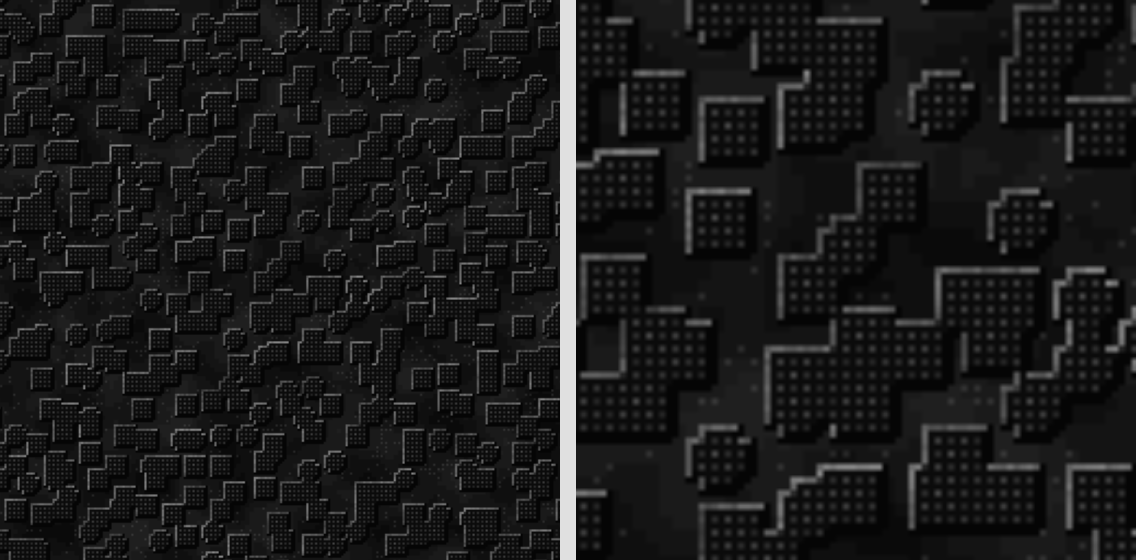
Left, the full canvas; right, a detail of the centre.
A WebGL 2 fragment shader for this texture:

```glsl
#version 300 es
precision highp float;

uniform vec2 u_resolution;
out vec4 fragColor;

const float TEXELS = 256.0;       // texels across the canvas
const float STEP = 2.0;           // texels per stair step
const float PITCH = 6.0;          // steps between stud sites
const float JITTER = 5.0;         // possible stud offsets per axis
const float STUD_RADIUS = 2.0;    // half width of a stud, in steps
const float STUD_CHANCE = 0.86;
const float CUT_CHANCE = 0.3;     // studs with clipped corners
const float SHARPNESS = 1.4;      // texel edge steepness
const float SHADOW = 0.02;
const float STUD_BASE = 0.045;
const float DOT_GAIN = 0.22;
const float RIM_LOW = 0.2;
const float RIM_HIGH = 0.52;
const float GROUND_LOW = 0.04;
const float GROUND_RANGE = 0.1;
const float GROUND_LEVELS = 5.0;
const float SPECKLE = 0.09;

vec2 hash2(vec2 p) {
    vec3 q = fract(p.xyx * vec3(0.1031, 0.1030, 0.0973));
    q += dot(q, q.yzx + 33.33);
    return fract((q.xx + q.yz) * q.zy);
}

float gradientDot(vec2 corner, vec2 offset) {
    float angle = 6.2832 * hash2(corner + 71.0).x;
    return dot(vec2(cos(angle), sin(angle)), offset);
}

float gradientNoise(vec2 p) {
    vec2 i = floor(p), f = p - i;
    vec2 w = f * f * f * (f * (f * 6.0 - 15.0) + 10.0);
    vec2 e = vec2(1.0, 0.0);
    float low = mix(gradientDot(i, f), gradientDot(i + e, f - e), w.x);
    float high = mix(gradientDot(i + e.yx, f - e.yx), gradientDot(i + 1.0, f - 1.0), w.x);
    return mix(low, high, w.y);
}

// Height of the merged studs: zero on the ground, one at a stud centre
float studHeight(vec2 texel) {
    vec2 cell = floor(texel / STEP);
    vec2 site = floor(cell / PITCH);
    float height = 0.0;
    for (int y = -1; y <= 0; y++) {
        for (int x = -1; x <= 0; x++) {
            vec2 s = site + vec2(x, y);
            vec2 kind = hash2(s + 19.0);
            vec2 centre = s * PITCH + floor(hash2(s + 5.0) * JITTER) + STUD_RADIUS;
            vec2 d = abs(cell - centre);
            float reach = kind.y < CUT_CHANCE ? 2.0 * STUD_RADIUS - 1.0 : 2.0 * STUD_RADIUS;
            float far = max(d.x, d.y);
            bool inside = far <= STUD_RADIUS && d.x + d.y <= reach;
            if (kind.x < STUD_CHANCE && inside)
                height = max(height, 1.0 - far / (STUD_RADIUS + 1.0));
        }
    }
    return height;
}

// Flat dark patches in steps, with small clustered specks
float groundTone(vec2 texel) {
    vec2 cell = floor(texel / STEP);
    float patches = 0.5 + 0.8 * gradientNoise(cell * 0.085)
                  + 0.3 * gradientNoise(cell * 0.23 + 40.0);
    float level = floor(clamp(patches, 0.0, 0.99) * GROUND_LEVELS) / GROUND_LEVELS;
    float tone = GROUND_LOW + GROUND_RANGE * level;
    float cluster = gradientNoise(cell * 0.12 + 90.0);
    bool dotSite = mod(texel.x, 2.0) < 0.5 && mod(texel.y, 2.0) > 0.5;
    if (dotSite && hash2(cell + 300.0).x < 0.06 + 0.9 * max(cluster, 0.0))
        tone += SPECKLE;
    return tone;
}

float texelTone(vec2 texel) {
    vec2 e = vec2(1.0, 0.0);
    float height = studHeight(texel);
    float left = studHeight(texel - e);
    float above = studHeight(texel + e.yx);
    if (height == 0.0)
        return max(left, above) > 0.0 ? SHADOW : groundTone(texel);

    // Lit rim on the upper left, dark rim on the lower right
    if (min(left, above) == 0.0) {
        float glow = 0.5 + 0.8 * gradientNoise(texel * 0.045 + 12.0)
                   + 0.4 * (hash2(texel).x - 0.5);
        return mix(RIM_LOW, RIM_HIGH, clamp(glow, 0.0, 1.0));
    }
    if (min(studHeight(texel + e), studHeight(texel - e.yx)) == 0.0)
        return SHADOW;

    // Woven dots, strongest in the middle of a stud
    vec2 cell = floor(texel / STEP);
    float dotSite = step(mod(texel.x, 2.0), 0.5) * step(0.5, mod(texel.y, 2.0));
    float weave = mix(0.65, 1.0, mod(cell.x + cell.y, 2.0));
    return STUD_BASE + DOT_GAIN * dotSite * weave * mix(0.45, 1.0, height);
}

void main() {
    vec2 p = gl_FragCoord.xy / min(u_resolution.x, u_resolution.y) * TEXELS - 0.5;
    vec2 base = floor(p);
    vec2 w = clamp((p - base - 0.5) * SHARPNESS + 0.5, 0.0, 1.0);
    float low = mix(texelTone(base), texelTone(base + vec2(1.0, 0.0)), w.x);
    float high = mix(texelTone(base + vec2(0.0, 1.0)), texelTone(base + 1.0), w.x);
    fragColor = vec4(vec3(mix(low, high, w.y)), 1.0);
}
```
